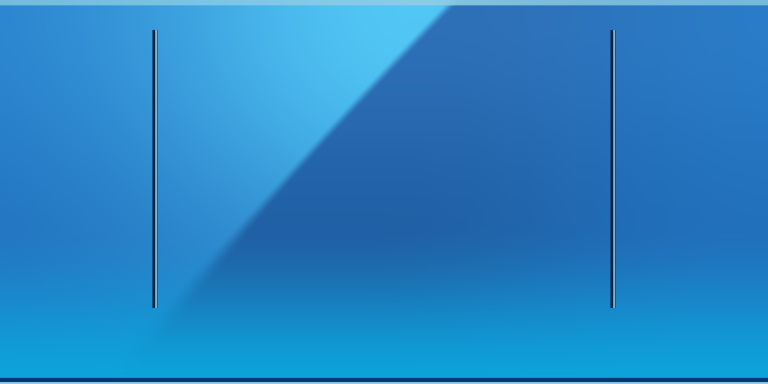
This background is drawn by a WebGL 1 fragment shader. Its source:

```glsl
precision highp float;

uniform vec2 u_resolution;

// Panel colours
const vec3 SHADE_TOP = vec3(0.18, 0.44, 0.72);
const vec3 SHADE_LOW = vec3(0.125, 0.375, 0.645);
const vec3 SIDE_TOP = vec3(0.16, 0.50, 0.80);
const vec3 SIDE_LOW = vec3(0.13, 0.45, 0.75);
const vec3 GLOW = vec3(0.32, 0.78, 0.96);
const vec3 FLOOR_CYAN = vec3(0.05, 0.64, 0.86);

// Trim colours
const vec3 NAVY = vec3(0.01, 0.21, 0.46);
const vec3 PALE = vec3(0.55, 0.80, 0.90);
const vec3 GROOVE_DARK = vec3(0.01, 0.12, 0.25);
const vec3 GROOVE_LIGHT = vec3(0.55, 0.77, 0.88);

// Layout: x spans 0..2, y spans 0..1
const vec2 GLOW_CENTRE = vec2(1.08, 1.0);
const float GLOW_FALLOFF = 2.0;
const float HORIZON = 0.42;
const vec3 SWEEP_CURVE = vec3(0.293, 0.803, 0.088);
const float GROOVE_X = 0.4036;
const vec2 GROOVE_SPAN = vec2(0.198, 0.922);
const float GROOVE_WIDTH = 0.0065;
const float TOP_BAND = 0.014;
const float BOTTOM_BAND = 0.016;
const float BOTTOM_LINE = 0.005;

// Antialiased step around an edge
float edge(float at, float v, float aa) {
  return smoothstep(at - aa, at + aa, v);
}

float box(vec2 p, vec2 low, vec2 high, float aa) {
  vec2 a = smoothstep(low - aa, low + aa, p);
  vec2 b = smoothstep(high + aa, high - aa, p);
  return a.x * a.y * b.x * b.y;
}

vec3 panel(vec2 p) {
  float rise = smoothstep(0.36, 0.98, p.y);

  // Shaded area, brightening toward the right
  float right = smoothstep(1.0, 2.0, p.x - 0.35 * (p.y - 0.5));
  vec3 shade = mix(SHADE_LOW, SHADE_TOP, rise);
  shade = mix(shade, mix(SIDE_LOW, SIDE_TOP, rise), 0.85 * right);

  // Lit area with a soft glow at the top
  vec2 d = p - GLOW_CENTRE;
  vec3 lit = mix(SIDE_LOW, SIDE_TOP, rise);
  lit = mix(lit, GLOW, exp(-GLOW_FALLOFF * dot(d, d)));

  // Curved diagonal boundary, softer toward the bottom
  float sweep = SWEEP_CURVE.x + p.y * (SWEEP_CURVE.y + p.y * SWEEP_CURVE.z);
  float blur = mix(0.05, 0.018, smoothstep(0.0, 0.6, p.y));
  vec3 color = mix(lit, shade, smoothstep(-blur, blur, p.x - sweep));

  // Cyan floor light
  float floorLight = 1.0 - smoothstep(-0.02, HORIZON, p.y);
  return mix(color, FLOOR_CYAN, floorLight);
}

vec3 addGroove(vec3 color, vec2 p, float x, float aa) {
  vec2 low = vec2(x - GROOVE_WIDTH, GROOVE_SPAN.x);
  vec2 high = vec2(x + GROOVE_WIDTH, GROOVE_SPAN.y);
  color = mix(color, GROOVE_DARK, box(p, low, high, aa));
  low.x = x + 0.0005;
  high.x = x + GROOVE_WIDTH - 0.001;
  return mix(color, GROOVE_LIGHT, 0.9 * box(p, low, high, aa));
}

void main() {
  vec2 p = gl_FragCoord.xy / u_resolution * vec2(2.0, 1.0);
  float aa = 0.6 / u_resolution.y;
  vec3 color = panel(p);

  // Vertical separators
  color = addGroove(color, p, GROOVE_X, aa);
  color = addGroove(color, p, 2.0 - GROOVE_X, aa);

  // Top and bottom trim
  float sheen = 0.75 + 0.2 * exp(-3.0 * abs(p.x - GLOW_CENTRE.x));
  color = mix(color, PALE, sheen * edge(1.0 - TOP_BAND, p.y, aa));
  color = mix(NAVY, color, edge(BOTTOM_BAND, p.y, aa));
  color = mix(PALE, color, edge(BOTTOM_LINE, p.y, aa));

  gl_FragColor = vec4(color, 1.0);
}
```
